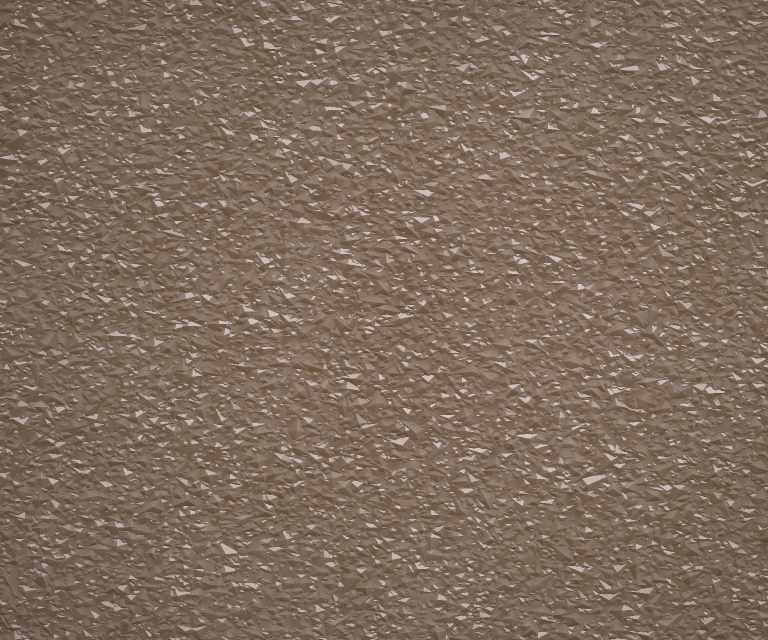
Write a Shadertoy shader that draws this texture.

```glsl
// Brown embossed surface of small faceted bumps with pale glints, lit from above.

const vec3 DARK_BROWN = vec3(0.38, 0.30, 0.22);
const vec3 PALE_GLINT = vec3(0.70, 0.64, 0.62);
const vec2 LIGHT_DIR = vec2(0.25, 0.968);
const float TAU = 6.2831853;
const int SIDES = 4;

struct Facet {
    float height;   // above the ground, in canvas heights
    float rise;     // 0 at the foot of the bump, 1 at its peak
    vec2 facing;    // horizontal direction the facet looks at
    float gloss;    // random value of the facet
};

// Integer hash: three values in 0..1 from a cell and a salt.
vec3 hash3(vec2 cell, float salt) {
    uvec3 v = uvec3(ivec3(cell, salt)) * 1664525u + 1013904223u;
    v.x += v.y * v.z;
    v.y += v.z * v.x;
    v.z += v.x * v.y;
    v ^= v >> 16u;
    v.x += v.y * v.z;
    v.y += v.z * v.x;
    v.z += v.x * v.y;
    return vec3(v >> 8u) / 16777216.0;
}

float valueNoise(vec2 p, float salt) {
    vec2 cell = floor(p);
    vec2 f = fract(p);
    f = f * f * (3.0 - 2.0 * f);
    float low = mix(hash3(cell, salt).x, hash3(cell + vec2(1, 0), salt).x, f.x);
    float high = mix(hash3(cell + vec2(0, 1), salt).x, hash3(cell + vec2(1, 1), salt).x, f.x);
    return mix(low, high, f.y);
}

// Raises one irregular pyramid per grid cell and keeps the highest facet.
void raiseBumps(vec2 p, float density, float salt, inout Facet top) {
    vec2 q = p * density;
    vec2 home = floor(q);
    for (int y = -1; y <= 1; y++)
    for (int x = -1; x <= 1; x++) {
        vec2 cell = home + vec2(x, y);
        vec3 place = hash3(cell, salt);
        float phase = hash3(cell, salt + 1.0).x;
        vec2 offset = (q - cell - place.xy) * vec2(0.95, 1.3);
        float size = mix(0.25, 0.62, place.z);

        float reach = -1.0;
        vec2 facing = vec2(0.0);
        float gloss = 0.0;
        for (int i = 0; i < SIDES; i++) {
            vec3 side = hash3(cell, salt + 2.0 + float(i));
            float angle = TAU * (phase + (float(i) + 0.7 * side.x) / float(SIDES));
            vec2 dir = vec2(cos(angle), sin(angle));
            float d = dot(offset, dir) * mix(0.75, 1.4, side.y);
            if (d > reach) {
                reach = d;
                facing = dir;
                gloss = side.z;
            }
        }
        float height = (size - reach) / density;
        if (height > top.height) top = Facet(height, 1.0 - reach / size, facing, gloss);
    }
}

// Brightness of the facet: soft shading, or a glint if it mirrors the light.
float facetTone(Facet f) {
    float lit = dot(f.facing, LIGHT_DIR);
    float tone = 0.37 + 0.25 * lit + 0.16 * (f.gloss - 0.5) + 0.14 * (f.rise - 0.5);
    float glint = smoothstep(0.72, 0.92, lit) * smoothstep(0.48, 0.62, f.gloss);
    return mix(tone, 0.85 + 0.45 * f.gloss, glint);
}

float surfaceTone(vec2 p) {
    Facet top = Facet(0.0, 0.0, vec2(0.0), 0.0);
    raiseBumps(p, 48.0, 10.0, top);
    raiseBumps(p, 88.0, 30.0, top);
    float ground = mix(0.12, 0.52, valueNoise(p * 65.0, 50.0));
    return top.height > 0.0 ? facetTone(top) : ground;
}

void mainImage(out vec4 fragColor, in vec2 fragCoord) {
    // Four samples per pixel smooth the facet edges.
    float tone = 0.0;
    for (int i = 0; i < 4; i++) {
        vec2 shift = vec2(i % 2, i / 2) * 0.5 - 0.25;
        tone += 0.25 * surfaceTone((fragCoord + shift) / iResolution.y);
    }
    vec2 p = fragCoord / iResolution.y;
    tone += 0.08 * (valueNoise(p * 9.0, 60.0) - 0.5);
    vec3 color = mix(DARK_BROWN, PALE_GLINT, tone);

    // Light falls off toward the left side and the corners.
    vec2 fromCentre = fragCoord / iResolution.xy - vec2(0.58, 0.52);
    color *= 1.05 - 0.36 * dot(fromCentre, fromCentre);
    fragColor = vec4(clamp(color, 0.0, 1.0), 1.0);
}
```
